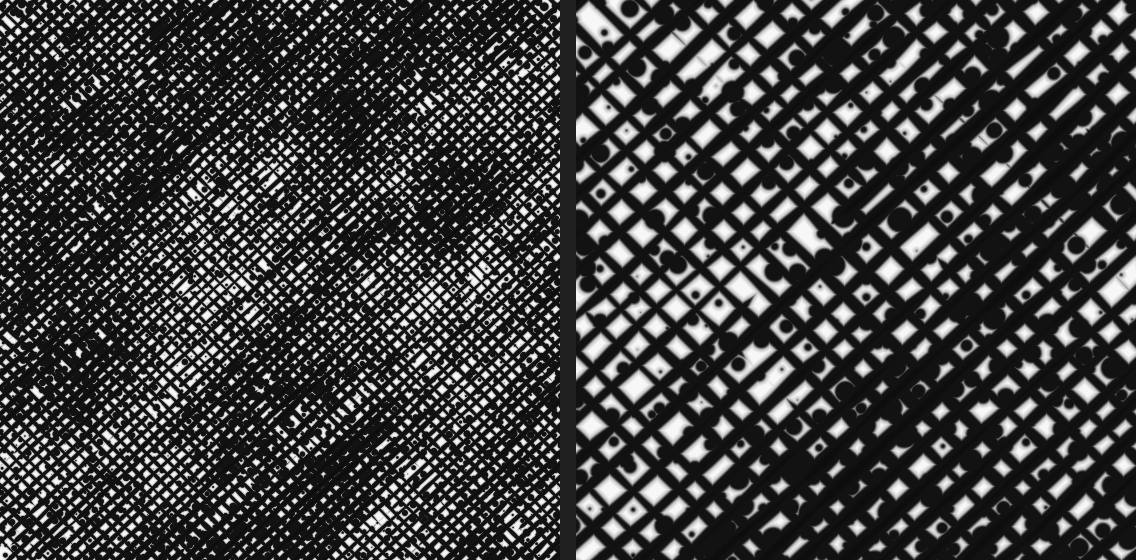
Left, the full canvas; right, a detail of the centre.
Write a three.js fragment shader that draws this pattern.

```glsl
// Dense ink cross-hatching: two diagonal families of wobbling strokes with
// scattered round ink blots, leaving small softly shaded paper cells.
// Signed distances to strokes and blots are merged, then inked over paper.

varying vec2 vUv;

const float RISING_LINES = 60.0;   // strokes per canvas length
const float FALLING_LINES = 58.0;
const float BLOTS = 64.0;          // blot cells per canvas side
const float EDGE = 0.0011;         // half width of the edge smoothing

const vec3 INK = vec3(0.07);
const vec3 INK_DEEP = vec3(0.05);
const vec3 PAPER_SHADE = vec3(0.74);
const vec3 PAPER = vec3(0.97);

float hash(vec2 p) {
  return fract(sin(dot(p, vec2(127.1, 311.7))) * 43758.5453);
}

float noise(vec2 p) {
  vec2 i = floor(p);
  vec2 f = fract(p);
  f = f * f * (3.0 - 2.0 * f);
  float low = mix(hash(i), hash(i + vec2(1.0, 0.0)), f.x);
  float high = mix(hash(i + vec2(0.0, 1.0)), hash(i + vec2(1.0, 1.0)), f.x);
  return mix(low, high, f.y);
}

vec2 rotate(vec2 p, float angle) {
  float c = cos(angle);
  float s = sin(angle);
  return vec2(c * p.x + s * p.y, c * p.y - s * p.x);
}

// Broad light and dark areas, stretched along the rising strokes.
float inkTone(vec2 p) {
  vec2 q = rotate(p, radians(44.0));
  float broad = noise(q * vec2(4.0, 8.0) + 3.7);
  float fine = noise(q * vec2(9.0, 22.0) + 17.3);
  return 0.6 * broad + 0.4 * fine;
}

// Distance to one family of strokes; halfWidth is a fraction of the spacing.
float strokes(vec2 p, float angle, float count, float halfWidth, float seed) {
  vec2 q = rotate(p, angle) * count;
  float row = floor(q.y);
  float nearest = 10.0;
  for (int i = -1; i <= 1; i++) {
    float id = row + float(i);
    float key = id * 7.3 + seed;
    float jitter = 0.24 * (hash(vec2(id, seed)) - 0.5);
    float wobble = 0.22 * (noise(vec2(q.x * 0.22, key)) - 0.5);
    float pressure = 0.14 * (noise(vec2(q.x * 0.7, key + 41.0)) - 0.5);
    float present = smoothstep(0.06, 0.16, noise(vec2(q.x * 0.12, key + 83.0)));
    float width = mix(-0.25, halfWidth + pressure, present);
    float center = id + 0.5 + jitter + wobble;
    nearest = min(nearest, abs(q.y - center) - width);
  }
  return nearest / count;
}

// Distance to round blots of mixed size, one in each jittered cell.
float blots(vec2 p, float count, float growth) {
  vec2 q = p * count;
  vec2 cell = floor(q);
  float nearest = 10.0;
  for (int y = -1; y <= 1; y++) {
    for (int x = -1; x <= 1; x++) {
      vec2 id = cell + vec2(float(x), float(y));
      vec2 jitter = vec2(hash(id + 5.1), hash(id + 23.9)) - 0.5;
      float radius = mix(0.04, 0.50, hash(id + 61.7)) + growth;
      float d = length(q - id - 0.5 - 0.8 * jitter) - radius;
      nearest = min(nearest, d);
    }
  }
  return nearest / count;
}

void main() {
  vec2 p = vUv;
  float dark = inkTone(p) - 0.5;

  float rising = strokes(p, radians(43.0), RISING_LINES, 0.26 + 0.28 * dark, 2.0);
  float falling = strokes(p, radians(-45.0), FALLING_LINES, 0.20 + 0.16 * dark, 9.0);
  float spots = blots(p, BLOTS, 0.40 * dark);
  float d = min(min(rising, falling), spots);

  // Paper cells dim toward the ink; stroke cores are slightly deeper.
  vec3 paper = mix(PAPER_SHADE, PAPER, smoothstep(0.0, 0.0035, d));
  vec3 ink = mix(INK, INK_DEEP, smoothstep(0.002, 0.005, -rising));
  gl_FragColor = vec4(mix(ink, paper, smoothstep(-EDGE, EDGE, d)), 1.0);
}
```
